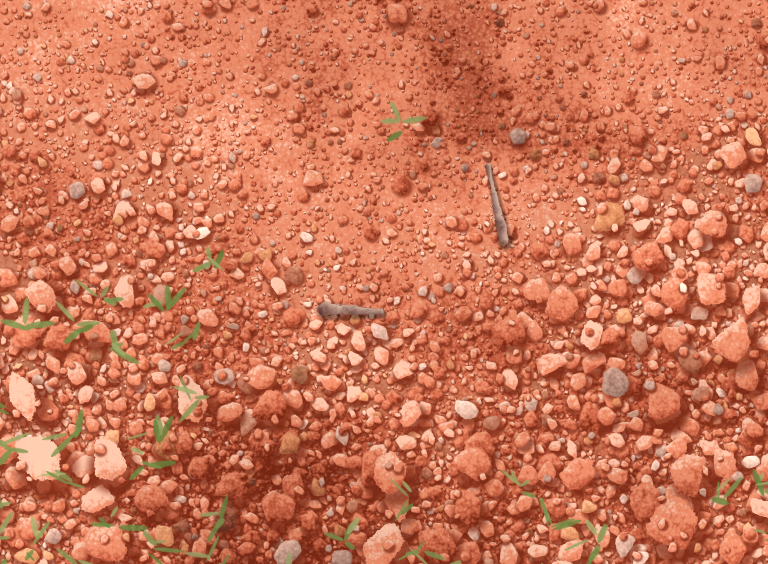
A WebGL 2 fragment shader for this texture:

```glsl
#version 300 es
precision highp float;
// Red clay slope strewn with crumbled stones, grit, twigs and small green sprouts.
uniform vec2 u_resolution;
out vec4 fragColor;
float rough, broad; // fine and wide tone variation

vec4 hash4(vec2 p) {
  vec4 h = fract(p.xyxy * vec4(0.1031, 0.1030, 0.0973, 0.1099));
  h += dot(h, h.wzxy + 33.33);
  return fract((h.xxyz + h.yzzw) * h.zywx);
}

vec2 direction(float a) { return vec2(cos(a), sin(a)); }

// Layered, turned sines, about -1 to 1
float waves(vec2 p) {
  float sum = 0.0, amp = 0.5;
  for (int i = 0; i < 5; i++) {
    p = mat2(0.8, -0.6, 0.6, 0.8) * p * 1.7 + 1.3;
    p += 0.6 * sin(p.yx * 0.9);
    sum += amp * sin(p.x) * cos(p.y);
    amp *= 0.7;
  }
  return sum;
}

// Distance to the nearest cell centre
float cellular(vec2 p) {
  float nearest = 2.0;
  for (int k = 0; k < 9; k++) {
    vec2 id = floor(p) + vec2(k % 3 - 1, k / 3 - 1);
    nearest = min(nearest, length(id + hash4(id).xy - p));
  }
  return nearest;
}

// Clay tones from shadow to pale dust
vec3 clay(float t) {
  vec3 c = mix(vec3(0.50, 0.16, 0.08), vec3(0.80, 0.39, 0.27), smoothstep(0.0, 0.36, t));
  c = mix(c, vec3(0.93, 0.55, 0.41), smoothstep(0.32, 0.6, t));
  return mix(c, vec3(0.99, 0.77, 0.66), smoothstep(0.62, 1.0, t));
}

// Coarse rubble gathers at the foot and on the right flank
float coarseness(vec2 p) {
  float flank = 0.5 * smoothstep(0.75, 1.25, p.x) * (1.0 - smoothstep(0.7, 0.95, p.y));
  float left = 0.32 * (1.0 - smoothstep(0.2, 0.6, p.x));
  return 1.0 - smoothstep(-0.05, 0.8, p.y - flank - left + 0.16 * waves(p * 3.0));
}

// One layer of faceted stones; lower stones lie over upper ones
void stones(inout vec3 col, vec2 p, float scale, vec3 density) {
  for (int k = 0; k < 9; k++) {
    vec2 id = floor(p * scale) + vec2(k % 3 - 1, 1 - k / 3);
    vec4 h = hash4(id + scale * 3.7), g = hash4(id + scale * 5.3 + 40.0);
    vec2 centre = id + 0.5 + (h.yz - 0.5) * 0.7;
    if (h.x > density.x + density.y * pow(coarseness(centre / scale), density.z)) continue;
    float radius = 0.25 + 0.29 * h.w;
    vec2 q = (p * scale - centre) / radius;
    if (dot(q, q) > 5.0) continue;

    // Cast shadow, below and to the right
    float shadow = 1.0 - smoothstep(0.75, 1.35, length(q - vec2(0.2, -0.35)));
    col = mix(col, vec3(0.50, 0.17, 0.09), 0.72 * shadow);

    // Rounded polygon from uneven side planes
    vec2 stretch = direction(g.x * 6.28), facet = vec2(0.0);
    q += stretch * dot(q, stretch) * 0.5 * g.y;
    float sum = 0.0001;
    for (float i = 0.0; i < 6.0; i++) {
      float side = fract(g.z * 7.0 + i * i * 0.37 + g.w * i);
      vec2 n = direction(1.047 * (i + 0.7 * side) + g.w * 6.28);
      float w = pow(max(dot(q, n), 0.0) / (0.72 + 0.38 * side), 8.0);
      sum += w;
      facet += w * n;
    }
    float d = pow(sum, 0.125) + 0.22 * rough;
    float soft = 1.2 * scale / (u_resolution.y * radius);

    // Lit top, shaded foot, with a few pale, ochre and brown stones
    float lit = dot(facet / sum, vec2(-0.35, 0.94)) * smoothstep(0.1, 0.95, d);
    float tone = 0.62 + 0.6 * (g.y - 0.5) + 0.26 * lit + 0.5 * rough + 0.25 * broad;
    vec3 stone = clay(tone);
    float shade = 0.6 + 0.5 * tone;
    stone = mix(stone, vec3(0.96, 0.82, 0.75) * shade, 0.75 * step(0.92, g.z));
    stone = mix(stone, vec3(0.92, 0.64, 0.40) * shade, 0.5 * step(g.z, 0.04));
    stone = mix(stone, vec3(0.66, 0.43, 0.33) * shade, 0.5 * step(0.95, g.w));
    col = mix(col, stone, 1.0 - smoothstep(1.0 - soft, 1.0 + soft, d));
  }
}

// Tapered blade from a root along an axis
float blade(vec2 q, vec2 axis, float len, float width) {
  float along = clamp(dot(q, axis) / len, 0.0, 1.0);
  float across = length(q - axis * along * len);
  float edge = 1.0 / u_resolution.y;
  return 1.0 - smoothstep(-edge, edge, across - width * sqrt(4.0 * along * (1.0 - along)));
}

// Tufts in the lower left and along the foot
void sprouts(inout vec3 col, vec2 p) {
  for (int k = 0; k < 36; k++) {
    vec2 id = floor(p * 14.0) + vec2(k % 3 - 1, k / 3 % 3 - 1);
    vec4 h = hash4(id + 91.0), g = hash4(id * 3.0 + float(k / 9) * 17.0);
    vec2 root = (id + h.yz) / 14.0;
    float corner = (1.0 - smoothstep(0.25, 0.45, root.x)) * (1.0 - smoothstep(0.4, 0.6, root.y));
    float foot = 1.0 - smoothstep(0.06, 0.2, root.y);
    if (h.x > 0.008 + 0.55 * max(corner, 0.8 * foot)) continue;
    root += (g.zw - 0.5) * 0.025;
    float leaf = blade(p - root, direction(5.0 * g.x - 0.8), 0.02 + 0.035 * g.y, 0.002 + 0.004 * g.z);
    col = mix(col, mix(vec3(0.38, 0.50, 0.22), vec3(0.66, 0.68, 0.44), g.w), 0.85 * leaf);
  }
}

// Weathered, tapered stick
void twig(inout vec3 col, vec2 p, vec2 a, vec2 b, float width) {
  float t = clamp(dot(p - a, b - a) / dot(b - a, b - a), 0.0, 1.0);
  vec2 q = p - mix(a, b, t);
  float bark = waves(p * 45.0);
  width *= 1.0 - 0.5 * t;
  col *= 0.6 + 0.4 * smoothstep(width, width * 2.0, length(q + vec2(-0.003, 0.004)));
  vec3 wood = mix(vec3(0.44, 0.29, 0.26), vec3(0.86, 0.72, 0.65), 0.5 + 0.4 * (q.x + q.y) / width + 0.4 * bark);
  col = mix(col, wood, 1.0 - smoothstep(width - 0.002, width + 0.001, length(q) + 0.004 * bark));
}

void main() {
  vec2 p = gl_FragCoord.xy / u_resolution.y;
  float coarse = coarseness(p);
  broad = waves(p * 2.2 + 0.7) + 0.5 * waves(p * 6.0);
  rough = 0.55 * (0.9 - cellular(p * 85.0) - cellular(p * 170.0)) + 0.22 * waves(p * 28.0);

  // Loose soil, darker and browner between the rubble
  vec3 col = clay(0.62 - 0.34 * coarse + 0.24 * broad + 0.5 * rough);
  col = mix(col, vec3(0.60, 0.39, 0.29), 0.6 * coarse * smoothstep(0.0, 0.5, broad));

  // Grit to boulders: base share, share from coarseness, falloff
  stones(col, p, 120.0, vec3(0.30, 0.20, 1.0));
  stones(col, p, 70.0, vec3(0.15, 0.55, 1.0));
  stones(col, p, 42.0, vec3(0.07, 0.78, 1.2));
  stones(col, p, 26.0, vec3(0.03, 0.75, 1.6));
  stones(col, p, 16.0, vec3(0.025, 0.58, 2.4));
  stones(col, p, 9.5, vec3(0.0, 0.36, 4.0));
  stones(col, p, 50.0, vec3(0.03, 0.10, 1.0));

  twig(col, p, vec2(0.893, 0.575), vec2(0.865, 0.705), 0.009);
  twig(col, p, vec2(0.575, 0.452), vec2(0.675, 0.447), 0.011);
  sprouts(col, p);
  fragColor = vec4(clamp(col * (1.0 + 0.08 * broad), 0.0, 1.0), 1.0);
}
```
